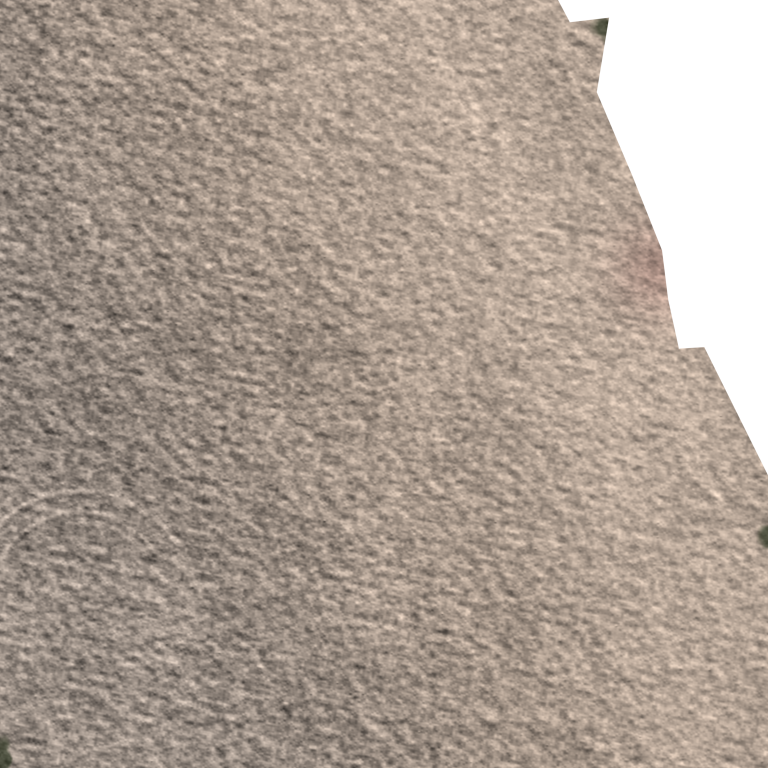
This texture is drawn by a Shadertoy shader. Its source:

```glsl
// Aerial view of a dry ploughed field with faint wheel tracks and a blank cut-out edge.

const vec3 SOIL_TINT = vec3(1.0, 0.905, 0.825);
const vec3 GREY_TINT = vec3(0.985, 0.91, 0.85);
const vec3 SHRUB = vec3(0.25, 0.27, 0.20);
const vec3 BLANK = vec3(1.0);
const float DARK_SOIL = 0.572;
const float LIGHT_SOIL = 0.685;
const float GRAIN_CONTRAST = 0.22;
const float RELIEF_CONTRAST = 0.20;
const float DUST_CONTRAST = 0.15;
const vec2 FURROW_DIR = vec2(0.438, -0.899);
const vec2 ARC_CENTER = vec2(0.104, 0.216);
const float ARC_OUTER = 0.146;
const float ARC_INNER = 0.118;

// Outline of the blank area
const int CORNERS = 13;
const vec2 OUTLINE[CORNERS] = vec2[CORNERS](
    vec2(0.70, 1.05), vec2(0.742, 0.971), vec2(0.793, 0.977), vec2(0.777, 0.880),
    vec2(0.823, 0.772), vec2(0.862, 0.674), vec2(0.870, 0.610), vec2(0.884, 0.546),
    vec2(0.917, 0.548), vec2(1.0, 0.381), vec2(1.1, 0.18), vec2(1.3, 0.2), vec2(1.3, 1.3));

// Straight tracks as start and end; the first ones are light, the rest dark
const int TRACKS = 10;
const int LIGHT_TRACKS = 7;
const vec4 TRACK[TRACKS] = vec4[TRACKS](
    vec4(0.697, 1.0, 0.862, 0.655), vec4(0.098, 0.61, 0.22, 0.315),
    vec4(0.80, 0.52, 1.0, 0.275), vec4(0.86, 0.49, 1.0, 0.245),
    vec4(0.534, 1.0, 0.70, 0.66), vec4(0.42, 0.92, 0.40, 0.79),
    vec4(0.22, 0.31, 0.28, 0.19), vec4(0.52, 0.435, 0.66, 0.34),
    vec4(0.62, 0.31, 0.71, 0.15), vec4(0.69, 0.92, 0.76, 0.80));

float hash(vec2 p) {
    vec3 q = fract(vec3(p.xyx) * 0.1031);
    q += dot(q, q.yzx + 33.33);
    return fract((q.x + q.y) * q.z);
}

float noise(vec2 p) {
    vec2 i = floor(p), f = fract(p);
    f = f * f * (3.0 - 2.0 * f);
    return mix(mix(hash(i), hash(i + vec2(1, 0)), f.x),
               mix(hash(i + vec2(0, 1)), hash(i + vec2(1, 1)), f.x), f.y);
}

float bump(float d, float width) {
    return exp(-d * d / (width * width));
}

float segmentDistance(vec2 p, vec2 a, vec2 b) {
    vec2 pa = p - a, ba = b - a;
    return length(pa - ba * clamp(dot(pa, ba) / dot(ba, ba), 0.0, 1.0));
}

// Signed distance to the blank area, negative inside
float blankDistance(vec2 p) {
    float d = 10.0, side = 1.0;
    for (int i = 0; i < CORNERS; i++) {
        vec2 a = OUTLINE[i], b = OUTLINE[(i + 1) % CORNERS];
        d = min(d, segmentDistance(p, a, b));
        if ((a.y > p.y) != (b.y > p.y) &&
            p.x < a.x + (b.x - a.x) * (p.y - a.y) / (b.y - a.y)) side = -side;
    }
    return d * side;
}

// Sparse clods: a dark shadow with a lit upper side
float clods(vec2 p, float density) {
    vec2 cell = floor(p);
    vec2 center = 0.3 + 0.4 * vec2(hash(cell + 7.1), hash(cell + 19.7));
    vec2 d = (fract(p) - center) * vec2(0.8, 1.1);
    float radius = mix(0.08, 0.2, hash(cell + 41.3));
    float shade = 0.6 * bump(length(d - vec2(0.0, radius * 1.2)), radius) - bump(length(d), radius);
    return shade * step(hash(cell), density);
}

// Fine soil relief, wider than tall
float soilGrain(vec2 p) {
    vec2 q = vec2(p.x - 0.15 * p.y, p.y + 0.2 * p.x);
    vec2 coarse = q * vec2(75.0, 120.0);
    float relief = noise(coarse) - noise(coarse + vec2(0.35, 0.75));
    float grain = noise(q * vec2(150.0, 240.0) + 31.0) - 0.5;
    float dust = noise(q * vec2(310.0, 390.0) + 77.0) - 0.5;
    return relief * RELIEF_CONTRAST + grain * GRAIN_CONTRAST + dust * DUST_CONTRAST;
}

// Wheel tracks: straight lines and a double turning arc
float wheelTracks(vec2 p) {
    float shade = 0.0, patchy = 0.4 + 0.8 * noise(p * 60.0);
    for (int i = 0; i < TRACKS; i++) {
        float d = segmentDistance(p, TRACK[i].xy, TRACK[i].zw);
        shade += (i < LIGHT_TRACKS ? 0.06 : -0.07) * bump(d, 0.0035) * patchy;
    }
    vec2 r = p - ARC_CENTER;
    float arcMask = smoothstep(0.50, 0.58, r.y / length(r));
    float outer = length(r) - ARC_OUTER, inner = length(r) - ARC_INNER;
    float ridge = bump(outer, 0.0035) + 0.8 * bump(inner, 0.003);
    float rut = bump(outer + 0.007, 0.003) + bump(inner + 0.006, 0.003);
    return shade + arcMask * (0.15 * ridge - 0.10 * rut) * (0.5 + 0.5 * patchy);
}

void mainImage(out vec4 fragColor, in vec2 fragCoord) {
    vec2 uv = fragCoord / iResolution.xy;
    float across = dot(uv, vec2(-FURROW_DIR.y, FURROW_DIR.x));
    float along = dot(uv, FURROW_DIR);

    // Broad tone: dark to the left, a pale band beside the field edge
    float tone = mix(DARK_SOIL, LIGHT_SOIL, smoothstep(0.25, 0.9, across));
    tone += 0.055 * bump(across - 0.93, 0.12) * mix(0.2, 1.0, smoothstep(0.1, 0.6, uv.y));
    tone += 0.03 * bump(length(uv), 0.3);
    tone += 0.035 * (noise(vec2(across * 36.0, along * 3.0)) - 0.5);
    tone += 0.05 * (noise(uv * 9.0) - 0.5) + 0.05 * (noise(uv * 28.0 + 5.0) - 0.5);

    // Surface detail, rougher on the darker ground
    float roughness = mix(1.1, 0.85, smoothstep(0.4, 0.95, across));
    tone += soilGrain(uv) * roughness + wheelTracks(uv);
    tone += 0.13 * clods(uv * 58.0, 0.22) + 0.17 * clods(uv * 27.0 + 13.0, 0.12);
    vec3 color = tone * mix(GREY_TINT, SOIL_TINT, smoothstep(0.2, 0.7, across));

    // Reddish verge and dark shrubs along the borders
    color *= mix(vec3(1), vec3(0.94, 0.87, 0.88), bump(length(uv - vec2(0.86, 0.65)), 0.06));
    float ragged = 0.012 * (noise(uv * 90.0) - 0.5);
    float shrubs = min(length(uv - vec2(1.0, 0.302)) - 0.012, length(uv - vec2(0.786, 0.963)) - 0.013);
    shrubs = min(shrubs, length((uv - vec2(0.0, 0.01)) * vec2(2.0, 1.0)) - 0.03);
    color = mix(color, SHRUB + 0.3 * soilGrain(uv), 0.85 * smoothstep(0.006, -0.006, shrubs + ragged));

    // Blank area beyond the field
    float pixel = 1.0 / iResolution.y;
    color = mix(BLANK, color, smoothstep(-0.7 * pixel, 0.7 * pixel, blankDistance(uv)));
    fragColor = vec4(clamp(color, 0.0, 1.0), 1.0);
}
```
